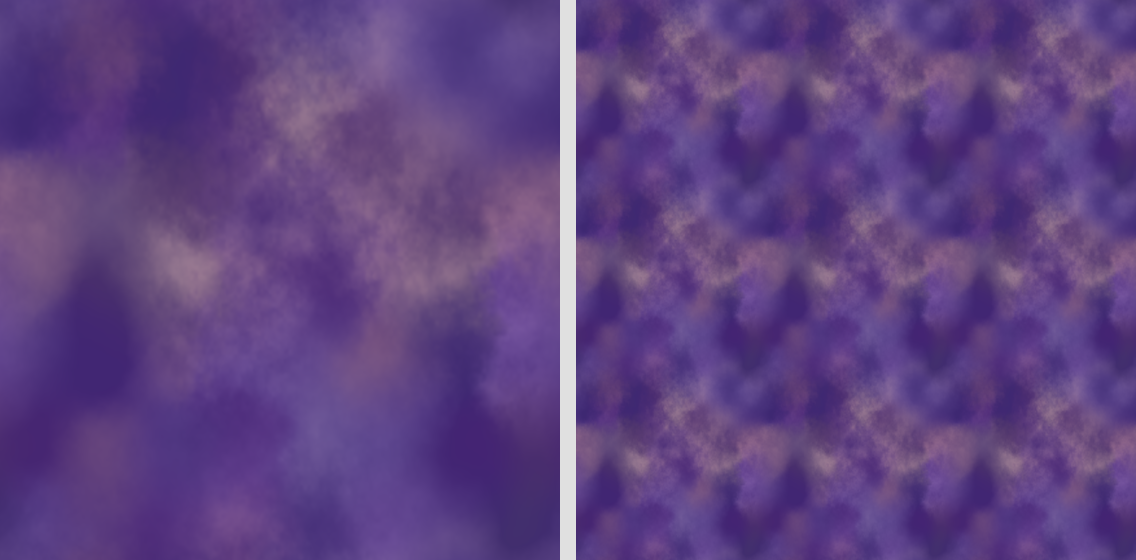
Left: one tile. Right: repeated 3 by 3.
Give the GLSL for this texture, as a WebGL 1 fragment shader.

```glsl
precision highp float;
// Seamless violet nebula: soft dusty clouds with patches of wispy detail.

uniform vec2 u_resolution;

#define DEEP   vec3(0.255, 0.148, 0.450)
#define LILAC  vec3(0.450, 0.335, 0.625)
#define UMBER  vec3(0.295, 0.200, 0.415)
#define ROSE   vec3(0.585, 0.450, 0.560)
#define CLOUD_CELLS vec2(8.0, 7.0)
#define BROAD_CELLS vec2(3.0, 3.0)
#define WISP_CELLS  vec2(18.0, 15.0)
#define CONTRAST 1.40
#define BRIGHTNESS 0.41
#define TINT_SPREAD 1.7
#define WISP_WARP 0.11
#define WISP_LIGHT 0.85

vec3 hash3(vec2 p) {
    vec3 q = fract(p.xyx * vec3(0.1031, 0.1030, 0.0973));
    q += dot(q, q.yxz + 33.33);
    return fract((q.xxy + q.yzz) * q.zyx);
}

// Smooth cellular noise: random values blended around jittered points.
// The cell index wraps, so the field repeats over the unit square.
vec3 puffs(vec2 uv, vec2 cells, float seed) {
    vec2 p = uv * cells;
    vec2 home = floor(p);
    vec3 total = vec3(0.0);
    float weightSum = 0.0;
    for (int y = -1; y <= 1; y++) {
        for (int x = -1; x <= 1; x++) {
            vec2 cell = home + vec2(float(x), float(y));
            vec2 id = mod(cell, cells) + seed;
            vec2 center = cell + 0.25 + 0.5 * hash3(id + 271.0).xy;
            vec2 d = p - center;
            float w = max(0.0, 1.0 - dot(d, d) / 1.5625);
            w *= w * w;
            total += w * hash3(id);
            weightSum += w;
        }
    }
    return total / weightSum - 0.5;
}

// Fine octaves, each with twice the cells of the one before.
vec3 wisps(vec2 uv) {
    vec3 sum = vec3(0.0);
    vec2 cells = WISP_CELLS;
    float amplitude = 0.45;
    for (int i = 0; i < 4; i++) {
        sum += amplitude * puffs(uv, cells, 61.0 + 17.0 * float(i));
        cells *= 2.0;
        amplitude *= 0.66;
    }
    return sum;
}

void main() {
    vec2 uv = gl_FragCoord.xy / u_resolution;

    // Wisps are strong only in some patches; elsewhere the clouds stay soft.
    float patchMask = smoothstep(-0.12, 0.22, puffs(uv, vec2(4.0), 13.0).x);
    vec3 detail = wisps(uv) * mix(0.3, 1.0, patchMask);

    // Large shapes carry brightness, warmth and hue in x, y and z.
    vec2 warped = uv + WISP_WARP * detail.xy;
    vec3 cloud = 0.8 * puffs(warped, CLOUD_CELLS, 5.0)
               + 0.35 * puffs(warped, BROAD_CELLS, 37.0);

    float light = BRIGHTNESS + CONTRAST * cloud.x;
    light += WISP_LIGHT * detail.z * smoothstep(-0.1, 0.7, light);
    light = clamp(light, 0.0, 1.05);
    float warmth = 0.43 + TINT_SPREAD * cloud.y + 0.4 * (light - BRIGHTNESS);
    warmth = smoothstep(-0.1, 1.1, warmth);

    vec3 color = mix(mix(DEEP, LILAC, light), mix(UMBER, ROSE, light), warmth);
    color += cloud.z * vec3(0.05, -0.035, 0.01);
    gl_FragColor = vec4(color, 1.0);
}
```
